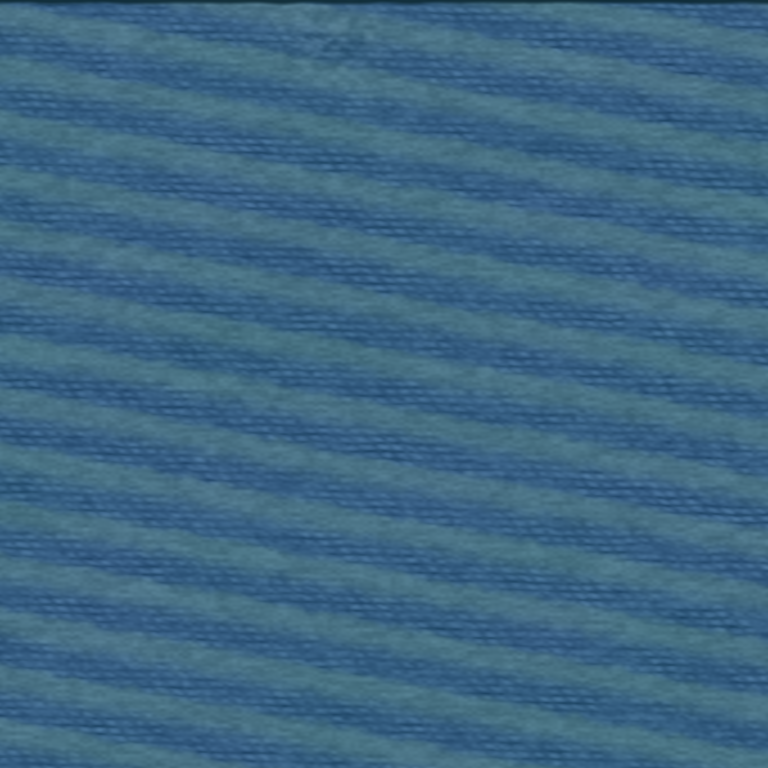
Give the GLSL for this texture, as a Shadertoy shader.

```glsl
// Woven blue and teal cloth with soft, slightly sloping ribs and fine dashed threads.
#define RIBS 13.9          // ribs down the canvas
#define RIB_SLOPE 0.187    // fall of a rib per unit across
#define RIB_PHASE 0.770    // shift of the first dark rib
#define THREADS 96.0       // thread rows down the canvas
#define DASHES 52.0        // thread dashes across the canvas
#define WEAVE_DEPTH 0.040  // brightness swing of the threads
#define WEAR 0.080         // brightness swing of the mottling
#define TEAL vec3(0.288, 0.450, 0.522)
#define BLUE vec3(0.210, 0.368, 0.512)
#define SHADOW vec3(0.130, 0.290, 0.400)
#define HEM vec3(0.050, 0.160, 0.200)

const float TAU = 6.28318;

// Integer hash of a lattice cell, 0 to 1
float hash(vec2 cell) {
    uvec2 q = uvec2(ivec2(cell)) * uvec2(1597334677u, 3812015801u);
    uint n = (q.x ^ q.y) * 1597334677u;
    n = (n ^ (n >> 15)) * 2246822519u;
    return float((n ^ (n >> 13)) & 65535u) / 65535.0;
}

// Smooth value noise, -1 to 1
float noise(vec2 p) {
    vec2 cell = floor(p), f = fract(p);
    f = f * f * (3.0 - 2.0 * f);
    float low = mix(hash(cell), hash(cell + vec2(1, 0)), f.x);
    float high = mix(hash(cell + vec2(0, 1)), hash(cell + vec2(1, 1)), f.x);
    return 2.0 * mix(low, high, f.y) - 1.0;
}

void mainImage(out vec4 fragColor, in vec2 fragCoord) {
    vec2 uv = fragCoord / iResolution.xy;
    vec2 p = vec2(uv.x, 1.0 - uv.y);   // y runs down from the top hem

    // Ribs: broad soft bands, a little steeper on the lower edge
    float waver = 0.03 * noise(p * vec2(5.0, 9.0)) + 0.05 * noise(p * vec2(52.0, 96.0));
    float phase = TAU * ((p.y - RIB_SLOPE * p.x) * RIBS - RIB_PHASE + waver);
    float wave = cos(phase + 0.1 - 0.35 * cos(phase));
    float dark = smoothstep(-0.95, 0.85, wave);

    // Worn patch near the top and a faint streak falling from it
    vec2 patchOffset = (p - vec2(0.43, 0.045)) / vec2(0.085, 0.06);
    float worn = exp(-dot(patchOffset, patchOffset));
    float streakX = (p.x - 0.41 - 0.5 * p.y) / 0.05;
    worn += 0.3 * exp(-streakX * streakX) * (1.0 - smoothstep(0.2, 0.4, p.y));
    dark *= 1.0 - 0.3 * worn;

    // Threads: broken rows of staggered short dashes, strongest inside the dark ribs
    float row = (p.y - 0.02 * p.x) * THREADS + 0.12 * noise(p * vec2(24.0, 40.0));
    float shift = 0.2 * noise(p * vec2(18.0, 50.0) + 9.0);
    float dash = cos(TAU * (p.x * DASHES - 0.36 * row + shift));
    float weave = cos(TAU * row) * (0.65 + 0.35 * dash) + 0.3 * dash;
    weave *= mix(0.18, 1.0, dark) * (0.85 + 0.55 * noise(p * vec2(30.0, 60.0)));

    // Wear: broad fading, cloudy mottling, horizontal fibres and fine grain
    float broad = noise(p * vec2(4.0, 6.0) + 17.0);
    float cloud = noise(p * vec2(30.0, 60.0) + 41.0);
    float fibre = noise(p * vec2(62.0, 200.0) + 73.0);
    float grain = noise(p * vec2(170.0, 250.0) + 211.0);
    float mottling = 0.06 * broad + 0.18 * cloud + 0.38 * fibre + 0.22 * grain;

    // Colour, with dark gaps between threads gathering at the lower edge of a rib
    vec3 color = mix(TEAL, BLUE, dark);
    float gap = dark * smoothstep(0.1, 1.1, -weave + 0.4 * cloud);
    color = mix(color, SHADOW, gap * (0.38 + 0.15 * sin(phase)));
    color += vec3(0.9, 1.0, 1.05) * (WEAVE_DEPTH * weave + WEAR * mottling);
    color += vec3(-0.006, 0.002, -0.008) * noise(p * vec2(7.0, 11.0) + 90.0);
    color += worn * 0.05 * noise(p * vec2(85.0, 110.0) + 130.0);

    // Dark hem along the top edge
    float hem = 1.0 - smoothstep(0.001, 0.008, p.y + 0.001 * noise(vec2(p.x * 30.0, 5.0)));
    color = mix(color, HEM, 0.9 * hem);

    fragColor = vec4(clamp(color, 0.0, 1.0), 1.0);
}
```
